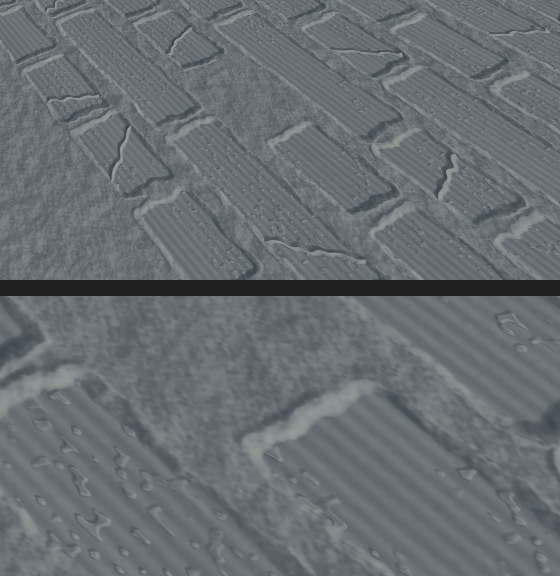
Top: the whole. Bottom: its middle third, enlarged.
Reproduce this texture procedurally as a WebGL 1 fragment shader.

```glsl
precision highp float;
uniform vec2 u_resolution;

#define GAP vec2(0.09, 0.15)
#define CORNER 0.05
#define WEAR 0.11
#define WALL 0.06
#define RIDGES 11.0
#define RIDGE_HEIGHT 0.005
#define MORTAR_HEIGHT 0.075
#define MISSING_BRICK vec2(0.0, 1.0)
#define LIGHT_DIR vec2(0.9, 0.45)
#define DARK vec3(0.24, 0.27, 0.30)
#define MID vec3(0.410, 0.440, 0.457)
#define PALE vec3(0.60, 0.62, 0.61)

float hash(vec2 p) {
  vec3 q = fract(p.xyx * 0.1031);
  q += dot(q, q.yzx + 33.33);
  return fract((q.x + q.y) * q.z);
}

float noise(vec2 p) {
  vec2 i = floor(p), f = fract(p);
  f = f * f * (3.0 - 2.0 * f);
  return mix(mix(hash(i), hash(i + vec2(1, 0)), f.x),
             mix(hash(i + vec2(0, 1)), hash(i + vec2(1, 1)), f.x), f.y);
}

float fbm(vec2 p) {
  float sum = 0.0, amp = 0.5;
  for (int k = 0; k < 4; k++) {
    sum += amp * noise(p);
    p = mat2(1.6, 1.2, -1.2, 1.6) * p + 17.3;
    amp *= 0.5;
  }
  return sum;
}

// Perspective: screen to paving, x along the bricks, y across the rows
vec2 toPaving(vec2 s) {
  float depth = 0.75 * s.y + 0.1116 * s.x + 1.292;
  float along = (s.y + 0.45 * s.x - 0.565) / depth;
  float across = (s.x - s.y - 0.184) / depth;
  return vec2(along / 0.2, (across + 0.075) / 0.192);
}

// 1 where a joint is left out, merging two bricks into a long one
float joined(float joint, float row) {
  float residue = mod(1.0 + row * (3.0 + row * (4.0 + row * 4.0)), 5.0);
  return 1.0 - step(0.5, abs(mod(joint * joint, 5.0) - residue));
}

// Signed distance to the worn brick outline, negative inside
float brickDistance(vec2 p) {
  float row = floor(p.y);
  float x = p.x - 0.5 * (1.0 - mod(row, 2.0));
  float cell = floor(x);
  if (row < -1.5 || distance(vec2(cell, row), MISSING_BRICK) < 0.5) return 1.0;

  float start = cell - joined(cell, row);
  float end = cell + 1.0 + joined(cell + 1.0, row);
  vec2 local = vec2(x - 0.5 * (start + end), p.y - row - 0.5);
  vec2 halfSize = vec2(0.5 * (end - start), 0.5) - GAP;
  vec2 q = abs(local) - halfSize + CORNER;
  float d = length(max(q, 0.0)) + min(max(q.x, q.y), 0.0) - CORNER;
  d += WEAR * (fbm(p * 5.0) - 0.47);

  // Slanted crack through some of the bricks
  vec2 id = vec2(start, row) + 40.0;
  float slant = 1.4 * hash(id + 7.0) - 0.7;
  float offset = (hash(id + 3.0) - 0.5) * halfSize.x * 1.3;
  float line = local.x - offset + slant * local.y + 0.08 * (noise(p * 9.0) - 0.5);
  float crack = 0.022 - abs(line);
  return hash(id) > 0.6 ? max(d, crack) : d;
}

float surfaceHeight(vec2 p) {
  float d = brickDistance(p);
  float brick = smoothstep(0.035, -0.025, d);

  // Lumpy mortar with a broken trench around each brick
  float mortar = MORTAR_HEIGHT * (fbm(p * 7.0) - 0.5);
  float rim = (d - 0.055) / 0.02;
  mortar -= 0.02 * exp(-rim * rim) * smoothstep(0.3, 0.6, noise(p * 4.0 + 9.0));

  // Lengthwise ridges and patches of small pits
  float ridge = cos(6.2832 * RIDGES * p.y) + 1.5 * noise(vec2(p.x * 0.3, p.y * 17.0));
  float patches = smoothstep(0.35, 0.7, noise(p * 2.7 + 5.0));
  float pits = smoothstep(0.7, 0.85, noise(p * 27.0)) * patches;
  float face = WALL + RIDGE_HEIGHT * ridge - 0.009 * pits;
  return mix(mortar, face, brick);
}

void main() {
  vec2 screen = gl_FragCoord.xy / u_resolution.y;
  vec2 p = toPaving(vec2(screen.x, 1.0 - screen.y));

  // Slope lighting
  vec2 e = vec2(0.012, 0.0);
  float h = surfaceHeight(p);
  vec2 slope = vec2(surfaceHeight(p + e.xy) - h, surfaceHeight(p + e.yx) - h) / e.x;
  float lit = dot(slope, LIGHT_DIR);
  lit = lit / (1.0 + 0.7 * abs(lit));

  // Broad tonal variation and fine grain
  lit += 0.16 * (noise(vec2(p.x * 0.4, p.y * 7.0)) - 0.5);
  lit += 0.10 * (noise(p * 45.0) - 0.5);
  vec3 color = mix(MID, PALE, clamp(lit, 0.0, 1.0));
  color = mix(color, DARK, clamp(-lit, 0.0, 1.0));
  gl_FragColor = vec4(color, 1.0);
}
```
